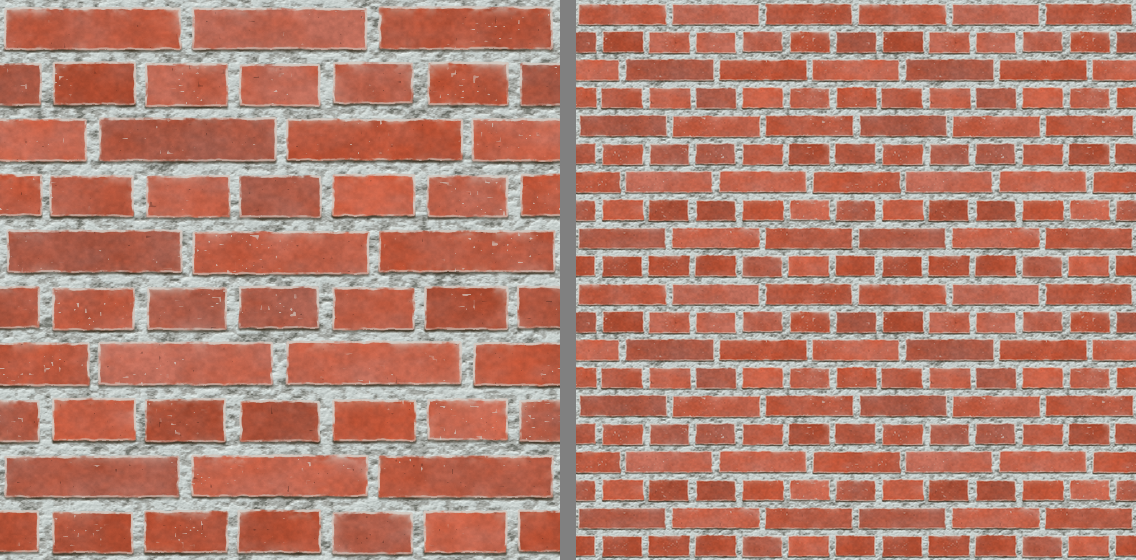
Left, the tile; right, the same tile 2 across and 2 down.
Give the GLSL for this texture, as a Shadertoy shader.

```glsl
// Brick wall of ten courses: rows of six short bricks alternate with rows of three long ones.
// Each brick is a jittered rounded box with a chipped pale rim, frosting and a shadow beneath,
// laid over grainy mortar. All noise lives on wrapping lattices, so the wall tiles.

const float ROWS = 10.0;
const float SHORT_COUNT = 6.0;
const float LONG_COUNT = 3.0;
const float JOINT_X = 0.0215;
const float BRICK_HALF_HEIGHT = 0.0373;

const vec3 BRICK_RED = vec3(0.73, 0.32, 0.21);
const vec3 BRICK_PINK = vec3(0.73, 0.42, 0.35);
const vec3 LIME = vec3(0.83, 0.80, 0.77);
const vec3 MORTAR_LIGHT = vec3(0.78, 0.81, 0.80);
const vec3 MORTAR_MID = vec3(0.65, 0.66, 0.64);
const vec3 MORTAR_DARK = vec3(0.45, 0.46, 0.43);
const vec3 SHADOW = vec3(0.22, 0.18, 0.12);

float hash(ivec2 cell, int seed) {
    uint h = uint(cell.x) * 1597334677u ^ uint(cell.y) * 3812015801u ^ uint(seed) * 2654435769u;
    h = (h ^ (h >> 16)) * 2246822519u;
    h = (h ^ (h >> 13)) * 3266489917u;
    return float((h ^ (h >> 16)) & 65535u) / 65535.0;
}

// Value noise with a whole number of lattice cells across the canvas
float noise(vec2 p, ivec2 cells, int seed) {
    vec2 q = fract(p) * vec2(cells);
    vec2 f = fract(q);
    ivec2 a = ivec2(floor(q)) % cells;
    ivec2 b = (a + 1) % cells;
    f = f * f * (3.0 - 2.0 * f);
    return mix(mix(hash(a, seed), hash(ivec2(b.x, a.y), seed), f.x),
               mix(hash(ivec2(a.x, b.y), seed), hash(b, seed), f.x), f.y);
}

float fbm(vec2 p, ivec2 cells, int seed) {
    float sum = 0.0, weight = 0.5;
    for (int i = 0; i < 4; i++) {
        sum += weight * noise(p, cells, seed + i);
        cells *= 2;
        weight *= 0.55;
    }
    return sum / 1.01;
}

float roundedBox(vec2 p, vec2 halfSize, float radius) {
    vec2 q = abs(p) - halfSize + radius;
    return length(max(q, 0.0)) + min(max(q.x, q.y), 0.0) - radius;
}

vec3 mortarColour(vec2 p) {
    float grain = fbm(p, ivec2(70, 110), 11);
    float relief = grain - fbm(p + vec2(-0.0015, 0.0025), ivec2(70, 110), 11);
    float tone = grain + 0.3 * (fbm(p, ivec2(9, 16), 17) - 0.5);
    vec3 colour = mix(MORTAR_MID, MORTAR_LIGHT, smoothstep(0.36, 0.60, tone));
    colour = mix(colour, MORTAR_DARK, 0.8 * smoothstep(0.36, 0.20, tone));
    return colour + 0.40 * relief;
}

// inset: depth inside the brick; local: offset from its centre
vec3 brickColour(vec2 p, vec2 local, float inset, ivec2 id) {
    float cloud = fbm(p, ivec2(14, 24), 23);
    float grain = fbm(p, ivec2(110, 120), 29);
    float band = noise(p, ivec2(24, 10), 31);
    float pinkness = 0.75 * hash(id, 3) + 1.3 * (cloud - 0.5) + 0.15;
    vec3 colour = mix(BRICK_RED, BRICK_PINK, clamp(pinkness, 0.0, 1.0));
    colour *= mix(0.89, 1.07, hash(id, 4)) + 0.10 * (band - 0.5) + 0.22 * (grain - 0.5);

    // Frosting gathers at the edges, mostly along the top
    float top = smoothstep(-0.01, BRICK_HALF_HEIGHT, local.y);
    float nearEdge = exp(-inset / 0.008);
    float patches = smoothstep(0.42, 0.72, fbm(p, ivec2(28, 40), 37));
    float frost = patches * nearEdge * (0.35 + 0.65 * top) * mix(0.4, 1.1, hash(id, 5));
    colour = mix(colour, LIME, min(frost, 0.8));

    // Stray lime specks and small pits
    float speck = smoothstep(0.87, 0.96, noise(p, ivec2(150, 190), 41));
    speck *= smoothstep(0.52, 0.72, fbm(p, ivec2(12, 20), 43));
    float pit = smoothstep(0.94, 1.0, noise(p, ivec2(130, 130), 47));
    colour = mix(colour, LIME, 0.7 * speck);
    return colour * (1.0 - 0.25 * pit);
}

void mainImage(out vec4 fragColor, in vec2 fragCoord) {
    vec2 p = fragCoord / iResolution.xy;
    float pixel = 1.0 / min(iResolution.x, iResolution.y);

    // Bond: even rows are short bricks, every other long row is shifted by half
    int row = int(floor(p.y * ROWS));
    bool isShort = row % 2 == 0;
    float count = isShort ? SHORT_COUNT : LONG_COUNT;
    float shift = (isShort || row % 4 == 3) ? 0.5 : 0.0;
    float column = p.x * count + shift;
    ivec2 id = ivec2(int(floor(column)) % int(count), row);
    vec2 local = (vec2(fract(column), fract(p.y * ROWS)) - 0.5) / vec2(count, ROWS);

    // Uneven placing, size and outline
    local -= (vec2(hash(id, 1), hash(id, 2)) - 0.5) * vec2(0.006, 0.004);
    vec2 halfSize = vec2(0.5 / count - 0.5 * JOINT_X, BRICK_HALF_HEIGHT);
    halfSize += (vec2(hash(id, 6), hash(id, 7)) - 0.5) * vec2(0.004, 0.002);
    float ragged = 0.0045 * (fbm(p, ivec2(60, 60), 53) - 0.5);
    float dist = roundedBox(local, halfSize, 0.003) + ragged;

    // Mortar, darkened below each brick
    vec3 colour = mortarColour(p);
    float castDist = roundedBox(local + vec2(0.0, 0.0035), halfSize, 0.003) + ragged;
    float below = smoothstep(-0.6, -0.95, local.y / halfSize.y);
    float shade = below * smoothstep(0.004, -0.002, castDist);
    colour = mix(colour, SHADOW, shade * mix(0.45, 1.0, noise(p, ivec2(30, 20), 59)));

    // Brick face and its broken lime rim
    vec3 face = brickColour(p, local, max(-dist, 0.0), id);
    float rim = 1.0 - smoothstep(0.0008, 0.0034, abs(dist + 0.001));
    rim *= smoothstep(0.20, 0.55, fbm(p, ivec2(50, 50), 61)) * mix(0.9, 0.6, below);
    colour = mix(colour, face, smoothstep(pixel, -pixel, dist));
    colour = mix(colour, LIME, rim * (1.0 - 0.6 * shade * step(0.0, dist)));

    fragColor = vec4(clamp(colour, 0.0, 1.0), 1.0);
}
```
